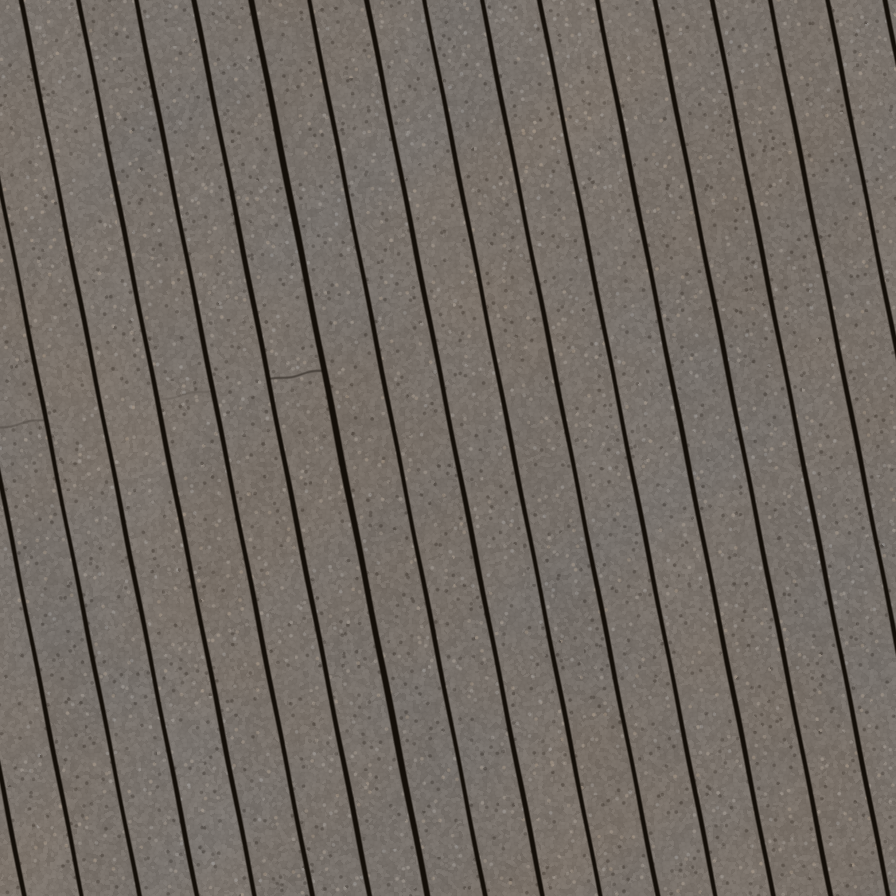
Give the GLSL for this texture, as a Shadertoy shader.

```glsl
// Slanted grey-brown deck boards with narrow dark gaps, fine speckle and faint butt joints.

const float PITCH = 0.0643;       // horizontal distance between gaps
const float FIRST_GAP = 0.0234;   // first gap along the top edge
const float LEAN = 0.1965;        // sideways drift from top to bottom
const vec3 BOARD = vec3(0.474, 0.445, 0.418);
const vec3 GAP = vec3(0.075, 0.055, 0.03);
const vec3 JOINT = vec3(0.25, 0.225, 0.20);

float hash(vec2 p) {
    vec3 q = fract(vec3(p.xyx) * 0.1031);
    q += dot(q, q.yzx + 33.33);
    return fract((q.x + q.y) * q.z);
}

vec2 hash2(vec2 p) {
    return vec2(hash(p), hash(p + 57.3));
}

// Cellular noise: x = distance to the nearest point, y = random value of that point
vec2 cellular(vec2 p) {
    vec2 cell = floor(p), nearest = vec2(9.0, 0.0);
    for (int j = -1; j <= 1; j++)
    for (int i = -1; i <= 1; i++) {
        vec2 id = cell + vec2(i, j);
        float d = length(id + hash2(id) - p);
        if (d < nearest.x) nearest = vec2(d, hash(id + 19.7));
    }
    return nearest;
}

// Broad, soft variation in -1..1
float layeredSines(vec2 p) {
    float a = sin(p.x * 5.0 + 2.0 * sin(p.y * 4.0));
    float b = sin(p.y * 13.0 + 2.0 * sin(p.x * 9.0 + 1.0));
    float c = sin(p.x * 31.0 - p.y * 23.0 + a);
    return a * 0.45 + b * 0.35 + c * 0.2;
}

// Soft line coverage at distance d from its centre
float stroke(float d, float halfWidth, float blur) {
    return 1.0 - smoothstep(halfWidth - blur, halfWidth + blur, abs(d));
}

// Fine grain plus sparse light and dark flecks
vec3 speckle(vec2 p) {
    vec2 grain = cellular(p * 230.0);
    vec2 fleck = cellular(p * 115.0 + 40.0);
    float spot = 1.0 - smoothstep(0.12, 0.34, fleck.x);
    float light = spot * step(0.86, fleck.y);
    float dark = spot * step(fleck.y, 0.12);
    vec3 tint = mix(vec3(1.0, 0.82, 0.6), vec3(0.8, 0.9, 1.0), hash(vec2(fleck.y * 91.0, 3.0)));
    return vec3((grain.y - 0.5) * 0.055 + (0.45 - grain.x) * 0.025)
         + tint * light * 0.10 - dark * 0.10;
}

// Base tone of one board, with gentle warm and cool drift
vec3 boardColor(vec2 p, float board) {
    float drift = layeredSines(p);
    float tone = (hash(vec2(board + 20.0, 4.0)) - 0.5) * 0.014;
    vec3 warmth = vec3(0.008, 0.0, -0.008) * layeredSines(p.yx * 1.7 + 3.0);
    return BOARD + tone + drift * 0.008 + warmth;
}

// Joints sit on one line across the boards, only on a few at the left
float jointStrength(float board) {
    float regular = step(abs(mod(board, 5.0) - 3.0), 0.1) * step(board, 3.5);
    float faint = step(abs(board - 1.0), 0.1);
    return regular * (0.55 + 0.08 * board) + faint * 0.22;
}

void mainImage(out vec4 fragColor, in vec2 fragCoord) {
    vec2 uv = fragCoord / iResolution.xy;
    float pixel = 1.0 / iResolution.y;
    float fromTop = 1.0 - uv.y;

    // Board coordinates
    float u = (uv.x - FIRST_GAP - LEAN * fromTop) / PITCH;
    float board = floor(u);
    float gapId = floor(u + 0.5);

    // Board surface
    vec3 color = boardColor(uv, board) + speckle(uv);

    // Faint butt joints
    float jointY = 0.477 - 0.176 * uv.x + 0.0012 * sin(uv.x * 140.0);
    float joint = stroke(fromTop - jointY, 0.0012, 0.0007 + 0.5 * pixel);
    color = mix(color, JOINT, joint * jointStrength(board));

    // Gaps: slightly uneven width, one wider than the rest
    float wobble = 0.0003 * sin(uv.y * 37.0 + gapId * 2.3);
    float gapDistance = (u - gapId) * PITCH * inversesqrt(1.0 + LEAN * LEAN) + wobble;
    float halfWidth = 0.0025 + 0.0004 * (hash(vec2(gapId + 30.0, 8.0)) - 0.5)
                    + 0.0002 * sin(uv.y * 21.0 + gapId * 4.1)
                    + 0.0008 * step(abs(gapId - 4.0), 0.1);
    float gap = stroke(gapDistance, halfWidth, 0.0008 + 0.5 * pixel);
    color = mix(color, GAP, gap);

    fragColor = vec4(clamp(color, 0.0, 1.0), 1.0);
}
```
